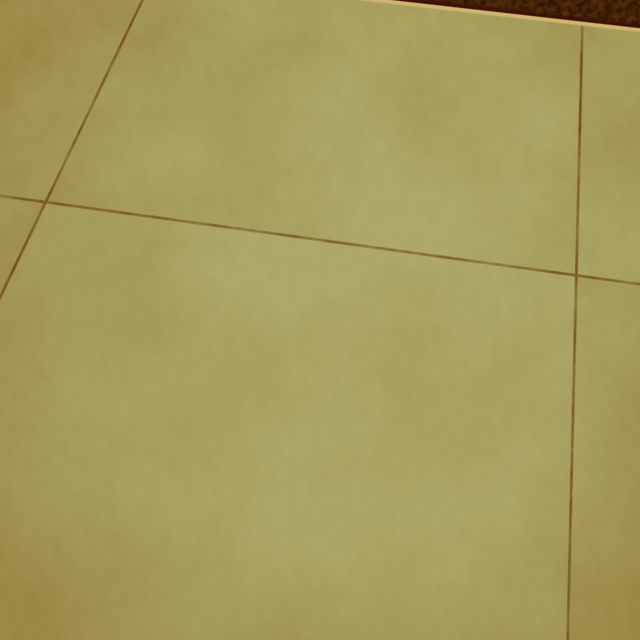
Give the GLSL for this texture, as a Shadertoy shader.

```glsl
// Large clouded olive floor tiles in perspective, with thin brown joints and a dark mat in the far corner.
#define TILE_SIZE vec2(0.4508, 0.34)   // column and row pitch on the floor plane
#define JOINT_WIDTH 0.0042             // in canvas heights
#define JOINT_STRENGTH 0.78
#define CLOUD_AMOUNT 0.42
#define TILE_VARIATION 0.12
#define MAT_START 0.257                // floor depth at which the tiles end
#define PALE vec3(0.68, 0.66, 0.41)
#define OLIVE vec3(0.65, 0.61, 0.35)
#define OCHRE vec3(0.62, 0.55, 0.29)
#define JOINT_COLOR vec3(0.44, 0.29, 0.10)
#define MAT_COLOR vec3(0.26, 0.13, 0.02)
#define TRIM_COLOR vec3(0.82, 0.71, 0.43)

vec2 hash2(vec2 p) {
    vec3 q = fract(p.xyx * vec3(0.1031, 0.1030, 0.0973));
    q += dot(q, q.yzx + 33.33);
    return fract((q.xx + q.yz) * q.zy);
}

float cornerSlope(vec2 cell, vec2 offset) {
    float angle = 6.2832 * hash2(cell).x;
    return dot(vec2(cos(angle), sin(angle)), offset);
}

float gradientNoise(vec2 p) {
    vec2 i = floor(p), f = fract(p);
    vec2 s = f * f * f * (f * (f * 6.0 - 15.0) + 10.0);
    vec2 e = vec2(1.0, 0.0);
    return mix(mix(cornerSlope(i, f), cornerSlope(i + e, f - e), s.x),
               mix(cornerSlope(i + e.yx, f - e.yx), cornerSlope(i + 1.0, f - 1.0), s.x), s.y);
}

float fbm(vec2 p) {
    float sum = 0.0, amplitude = 1.0;
    for (int i = 0; i < 5; i++) {
        sum += amplitude * gradientNoise(p);
        p = mat2(1.6, 1.2, -1.2, 1.6) * p + 7.3;
        amplitude *= 0.5;
    }
    return sum;
}

// Length of one floor unit's gradient, per canvas height
float slope(float v) {
    return max(length(vec2(dFdx(v), dFdy(v))) * iResolution.y, 1e-4);
}

// Soft line whose width is independent of perspective
float joint(float coord, float width, float blur) {
    float dist = abs(coord - round(coord)) / slope(coord);
    return 1.0 - smoothstep(0.5 * width - blur, 0.5 * width + blur, dist);
}

void mainImage(out vec4 fragColor, in vec2 fragCoord) {
    vec2 uv = fragCoord / iResolution.xy;
    float blur = max(0.0014, 0.75 / iResolution.y);

    // Project the canvas onto the floor plane
    float toHorizon = 2.530 - 0.018 * uv.x - uv.y;
    vec2 ground = vec2(uv.x - 0.947, uv.y + 0.138 * uv.x - 0.694) / toHorizon;
    vec2 grid = (ground + vec2(0.0239, 0.0)) / TILE_SIZE;
    vec2 tileSeed = hash2(floor(grid) + 11.0);

    // Broad falloff of light, clouded glaze and a tint per tile
    vec2 fromLight = uv - vec2(0.57, 0.57);
    float shade = dot(fromLight * fromLight, vec2(2.2, 1.8)) + 0.08;
    shade += CLOUD_AMOUNT * fbm(grid * vec2(4.0, 3.0) + tileSeed * 40.0);
    shade += TILE_VARIATION * (tileSeed.x - 0.5);
    shade = clamp(shade, 0.0, 1.15);
    vec3 color = mix(mix(PALE, OLIVE, min(shade * 2.0, 1.0)), OCHRE, max(shade * 2.0 - 1.0, 0.0));
    color += 0.012 * fbm(uv * vec2(60.0, 35.0));

    // Joints, unevenly worn along their length
    float wear = 0.9 + 0.5 * gradientNoise(uv * 18.0) + 0.3 * gradientNoise(uv * 70.0);
    float columns = joint(grid.x, JOINT_WIDTH, blur);
    float rows = joint(grid.y, JOINT_WIDTH, blur) * 0.88;
    color = mix(color, JOINT_COLOR, clamp(max(columns, rows) * wear * JOINT_STRENGTH, 0.0, 1.0));

    // Pale trim, dark reddish lip and speckled mat beyond the last row
    float beyond = (ground.y - MAT_START) / slope(ground.y);
    float speckle = fbm(uv * 90.0);
    vec3 mat = MAT_COLOR * (1.0 + 0.7 * speckle);
    mat = mix(vec3(0.24, 0.06, 0.02), mat, smoothstep(0.002, 0.009, beyond));
    color = mix(color, TRIM_COLOR, smoothstep(-0.007 - blur, -0.005 + blur, beyond));
    color = mix(color, mat, smoothstep(-blur, blur, beyond));

    fragColor = vec4(clamp(color, 0.0, 1.0), 1.0);
}
```
